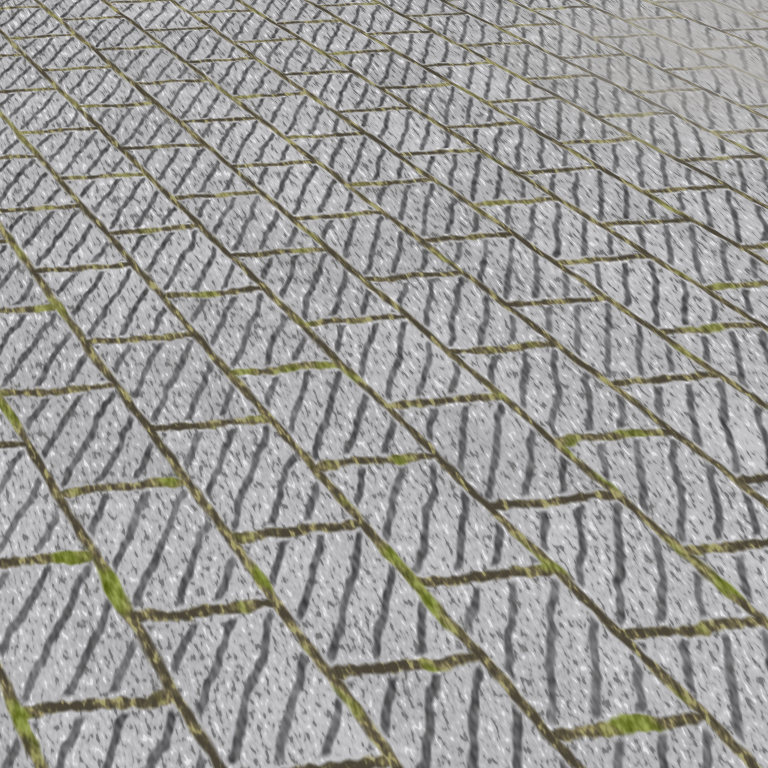
Write a WebGL 1 fragment shader that draws this texture.

```glsl
precision highp float;
uniform vec2 u_resolution;

const vec2 VANISH = vec2(-0.664, 1.605);   // where the long seams converge
const vec2 SLAB = vec2(0.1455, 0.0922);    // slab size on the ground plane
const vec2 ORIGIN = vec2(0.592, 0.8065);   // ground position of one slab corner
const float ROW_SHIFT = 0.625;             // stagger between neighbouring strips
const float ROW_TILT = 0.11;
const float GROOVES = 3.5;                 // grooves along each slab side

const vec3 STONE_LIGHT = vec3(0.77, 0.77, 0.78);
const vec3 STONE_MID = vec3(0.62, 0.62, 0.625);
const vec3 STONE_DARK = vec3(0.42, 0.42, 0.42);
const vec3 GROOVE = vec3(0.35, 0.35, 0.355);
const vec3 SOIL = vec3(0.29, 0.27, 0.22);
const vec3 DRY_MOSS = vec3(0.52, 0.48, 0.35);
const vec3 PALE_MOSS = vec3(0.64, 0.62, 0.43);
const vec3 GREEN_MOSS = vec3(0.46, 0.51, 0.20);

float hash(vec2 p) {
  return fract(sin(dot(p, vec2(127.1, 311.7))) * 43758.5453);
}

vec2 gradient(vec2 cell) {
  float angle = 6.2832 * hash(cell);
  return vec2(cos(angle), sin(angle));
}

// Gradient noise, roughly -1 to 1
float noise(vec2 p) {
  vec2 i = floor(p), f = fract(p);
  vec2 s = f * f * f * (f * (f * 6.0 - 15.0) + 10.0);
  vec2 e = vec2(1.0, 0.0);
  float low = mix(dot(gradient(i), f), dot(gradient(i + e), f - e), s.x);
  float high = mix(dot(gradient(i + e.yx), f - e.yx),
                   dot(gradient(i + e.xx), f - e.xx), s.x);
  return 1.5 * mix(low, high, s.y);
}

float fbm(vec2 p) {
  float sum = 0.0, amp = 0.55;
  for (int i = 0; i < 3; i++) {
    sum += amp * noise(p);
    p = p * 2.07 + 13.7;
    amp *= 0.55;
  }
  return sum;
}

// Soft-edged line of given half width
float band(float dist, float halfWidth, float soft) {
  return 1.0 - smoothstep(halfWidth - soft, halfWidth + soft, dist);
}

// Ground point to strip and row coordinates of the staggered slabs
vec2 slabCoords(vec2 ground) {
  vec2 q = (ground - ORIGIN) / SLAB;
  q.y -= ROW_SHIFT * floor(q.x) + ROW_TILT * (fract(q.x) - 0.5);
  return q;
}

vec3 stoneColor(vec2 grainPos, vec2 ground, float shade) {
  float grain = noise(grainPos) + 0.55 * noise(grainPos * 2.1 + 7.3);
  float stain = fbm(ground * 9.0);
  float tone = 0.56 + 0.62 * grain + 0.45 * stain + 0.3 * (shade - 0.5);
  vec3 col = mix(STONE_MID, STONE_LIGHT, clamp(tone, 0.0, 1.0));
  col = mix(col, STONE_DARK, 0.8 * smoothstep(0.22, 0.85, -grain - 0.25 * stain));
  return col + 0.12 * smoothstep(0.45, 0.9, grain);
}

vec3 jointColor(vec2 grainPos, float moss, float green) {
  float tuft = noise(grainPos * 0.8 + 31.0) + 0.5 * noise(grainPos * 1.9);
  vec3 col = mix(SOIL, DRY_MOSS, smoothstep(-0.45, 0.5, moss + 0.6 * tuft));
  col = mix(col, PALE_MOSS, smoothstep(0.1, 0.8, tuft + 0.5 * moss));
  return mix(col, GREEN_MOSS + 0.14 * tuft, 0.85 * green);
}

void main() {
  vec2 uv = gl_FragCoord.xy / u_resolution;
  float depth = VANISH.y - uv.y;
  float pixel = 1.0 / min(u_resolution.x, u_resolution.y);

  // Perspective ground plane
  vec2 ground = vec2(uv.x - VANISH.x, 1.0) / depth;
  vec2 grainPos = (uv - VANISH) * 165.0 / sqrt(depth);
  vec2 wobble = vec2(noise(ground * 22.0), noise(ground * 22.0 + 40.0));
  vec2 slab = slabCoords(ground + 0.0025 * wobble);
  vec2 id = floor(slab), local = fract(slab);
  vec2 edge = min(local, 1.0 - local);
  vec2 soft = pixel / (SLAB * vec2(depth, depth * depth));

  // Stone surface, each slab with its own tone
  vec3 col = stoneColor(grainPos, ground, hash(id));

  // Diagonal grooves, unevenly worn
  float ruled = GROOVES * (local.x - local.y) + 0.05 * noise(ground * 60.0);
  float grooveDist = abs(fract(ruled + 0.5) - 0.5);
  float inset = smoothstep(0.045, 0.09, min(edge.x, edge.y));
  float wear = 0.82 + 0.22 * hash(id + 5.0) + 0.4 * fbm(ground * 16.0 + 3.0);
  float rough = 0.03 * noise(grainPos * 0.7);
  float groove = band(grooveDist, 0.105 + rough, 0.03 + 28.0 * pixel / depth);
  vec3 grooveCol = GROOVE + 0.14 * noise(grainPos + 19.0);
  col = mix(col, grooveCol, groove * inset * clamp(wear, 0.35, 1.0));

  // Joints filled with soil and moss
  float moss = fbm(ground * vec2(13.0, 17.0) + 8.0);
  float near = smoothstep(0.75, 1.35, depth);
  float ragged = 0.016 * noise(grainPos * 0.55) + 0.04 * max(moss, 0.0) * near;
  float longSeam = band(edge.x, 0.037 + ragged, 0.012 + soft.x);
  float crossSeam = band(edge.y, 0.033 + ragged, 0.012 + 0.7 * soft.y);
  float green = smoothstep(0.08, 0.4, moss) * (0.25 + 0.75 * near);
  col = mix(col, jointColor(grainPos, moss, green), max(longSeam, crossSeam));

  // Pale dust settled in the far corner
  float dust = 1.0 - smoothstep(0.05, 0.32, length((uv - vec2(0.96, 0.95)) * vec2(0.8, 1.5)));
  dust *= 0.55 + 0.5 * fbm(ground * 7.0);
  col = mix(col, vec3(0.71, 0.70, 0.69), clamp(dust, 0.0, 0.8));

  gl_FragColor = vec4(clamp(col, 0.0, 1.0), 1.0);
}
```
